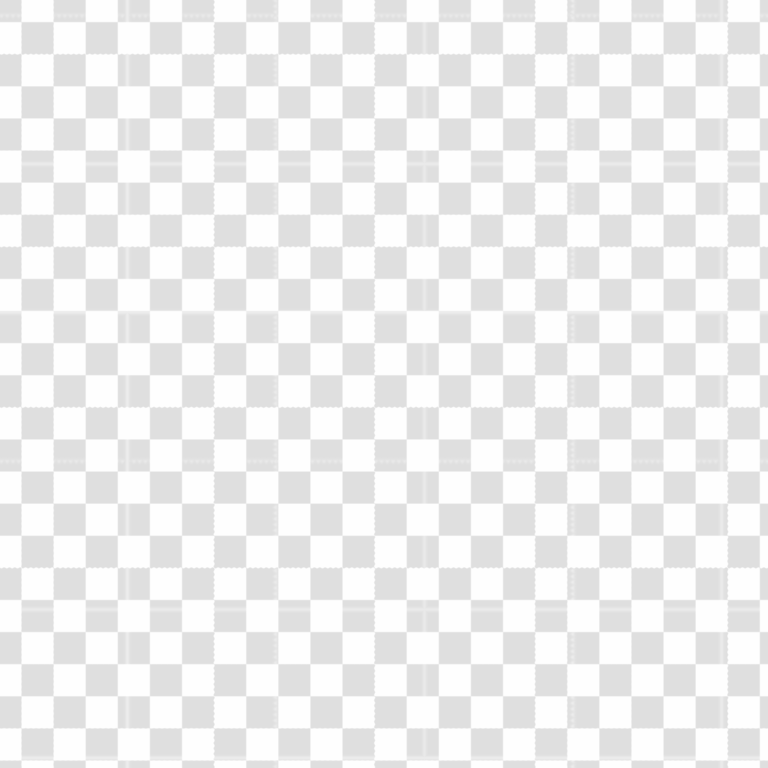
Reproduce this pattern procedurally as a three.js fragment shader.

```glsl
varying vec2 vUv;

const float TAU = 6.28319;

// Square wave: +1 on even cells, -1 on odd cells, with soft edges.
float softSquare(float c, float softness) {
  float parity = 1.0 - 2.0 * mod(floor(c), 2.0);
  float edgeDistance = 0.5 - abs(fract(c) - 0.5);
  return parity * smoothstep(-softness, softness, edgeDistance) * 2.0
       - parity;
}

// Tiny scallops that roughen only some of the cell edges.
float edgeRipple(float across, float along, float amount) {
  float edge = floor(across + 0.5);
  float gate = smoothstep(0.1, 0.9, sin(edge * 2.4) * 0.6 + sin(edge * 1.1 + 2.0) * 0.4);
  return amount * gate * sin(along * TAU * 6.0);
}

// Evenly spaced pale seams; one in every 'rhythm' seams is dashed.
float seam(float across, float along, float start, float spacing,
           float width, float rhythm, float dashedIndex) {
  float position = (across - start) / spacing;
  float index = floor(position + 0.5);
  float dashed = 1.0 - step(0.5, abs(mod(index, rhythm) - dashedIndex));
  float wave = sin(along * TAU / 0.0075);
  float offset = (position - index) * spacing + dashed * wave * 0.0006;
  float line = exp(-offset * offset / (width * width));
  float strength = 0.85 + 0.15 * sin(index * 2.1 + 1.0);
  return line * strength * mix(1.0, 0.7 + 0.3 * wave, dashed);
}

void main() {
  const float cellSize = 0.0418;
  const vec2 gridStart = vec2(0.0280, 0.0098);
  const float edgeSoftness = 0.032;
  const float seamSpacing = 0.1934;
  const float seamWidth = 0.0028;
  const vec3 white = vec3(0.998);
  const vec3 gray = vec3(0.875);

  // Checkerboard
  vec2 cell = (vUv - gridStart) / cellSize;
  vec2 rippled = cell + vec2(edgeRipple(cell.x, cell.y, 0.014),
                             edgeRipple(cell.y, cell.x, 0.014));
  float checker = 0.5 + 0.5 * softSquare(rippled.x, edgeSoftness)
                            * softSquare(rippled.y, edgeSoftness);

  // Faded seams
  float vertical = seam(vUv.x, vUv.y, 0.166, seamSpacing, seamWidth, 2.0, 1.0);
  float horizontal = seam(vUv.y, vUv.x, 0.013, seamSpacing, seamWidth, 3.0, 2.0);
  float fade = 0.42 * max(vertical, horizontal);

  gl_FragColor = vec4(mix(white, gray, checker * (1.0 - fade)), 1.0);
}
```
